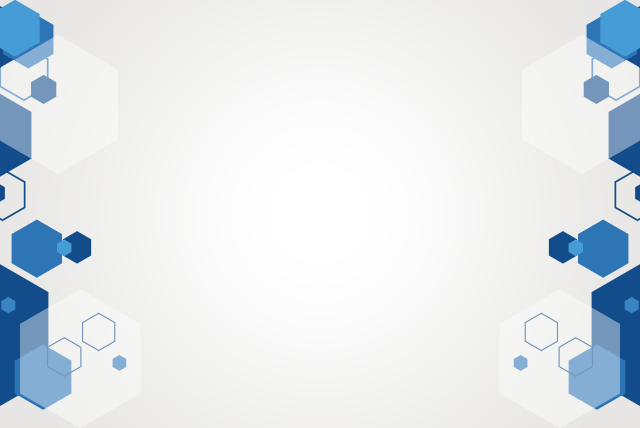
Write a Shadertoy shader that draws this background.

```glsl
// Soft white radial backdrop framed by clusters of blue hexagons on both sides.
// One side is laid out with a hexagon distance function and mirrored in x;
// two translucent white hexagons then veil the shapes below them.

const vec3 NAVY = vec3(0.07, 0.30, 0.54);
const vec3 BLUE = vec3(0.18, 0.46, 0.715);
const vec3 SKY = vec3(0.27, 0.61, 0.84);

// Signed distance to a pointy-top hexagon, radius measured to its corners
float hexagon(vec2 p, float radius) {
    p = abs(p);
    return max(p.x, 0.5 * p.x + 0.866 * p.y) - 0.866 * radius;
}

float coverage(float dist) {
    return clamp(0.5 - dist * iResolution.y, 0.0, 1.0);
}

void fillHex(inout vec3 color, vec2 p, float radius, vec3 paint) {
    color = mix(color, paint, coverage(hexagon(p, radius)));
}

void strokeHex(inout vec3 color, vec2 p, float radius, float width, vec3 paint) {
    float dist = abs(hexagon(p, radius)) - 0.5 * width;
    color = mix(color, paint, coverage(dist));
}

void veilHex(inout vec3 color, vec2 p) {
    color = mix(color, vec3(1.0), 0.41 * coverage(hexagon(p, 0.1625)));
}

void mainImage(out vec4 fragColor, in vec2 fragCoord) {
    // Canvas height is one unit; x runs inward from the nearer side
    vec2 p = fragCoord / iResolution.y;
    float aspect = iResolution.x / iResolution.y;
    float radial = length(p - vec2(0.5 * aspect, 0.5));
    p.x = min(p.x, aspect - p.x);

    // Backdrop
    vec3 color = mix(vec3(1.0), vec3(0.905, 0.902, 0.895),
                     smoothstep(0.05, 0.85, radial));

    // Upper cluster
    strokeHex(color, p - vec2(0.056, 0.830), 0.064, 0.004, BLUE);
    fillHex(color, p - vec2(0.0, 0.914), 0.072, NAVY);
    fillHex(color, p - vec2(0.066, 0.908), 0.068, BLUE);
    fillHex(color, p - vec2(0.035, 0.934), 0.0665, SKY);
    fillHex(color, p - vec2(0.102, 0.791), 0.034, NAVY);
    fillHex(color, p - vec2(-0.021, 0.684), 0.109, NAVY);

    // Middle cluster
    strokeHex(color, p - vec2(0.006, 0.545), 0.0595, 0.004, NAVY);
    fillHex(color, p - vec2(-0.012, 0.549), 0.027, NAVY);
    fillHex(color, p - vec2(0.086, 0.419), 0.068, BLUE);
    fillHex(color, p - vec2(0.180, 0.422), 0.038, NAVY);
    fillHex(color, p - vec2(0.150, 0.421), 0.0195, SKY);

    // Lower cluster
    fillHex(color, p - vec2(-0.061, 0.217), 0.201, NAVY);
    fillHex(color, p - vec2(0.0195, 0.287), 0.019, mix(BLUE, SKY, 0.4));
    fillHex(color, p - vec2(0.1005, 0.119), 0.0765, BLUE);
    strokeHex(color, p - vec2(0.2305, 0.2245), 0.0435, 0.0027, NAVY);
    strokeHex(color, p - vec2(0.150, 0.166), 0.045, 0.0027, NAVY);
    fillHex(color, p - vec2(0.279, 0.152), 0.0185, BLUE);

    // Translucent veils
    veilHex(color, p - vec2(0.135, 0.756));
    veilHex(color, p - vec2(0.1875, 0.162));

    fragColor = vec4(color, 1.0);
}
```
